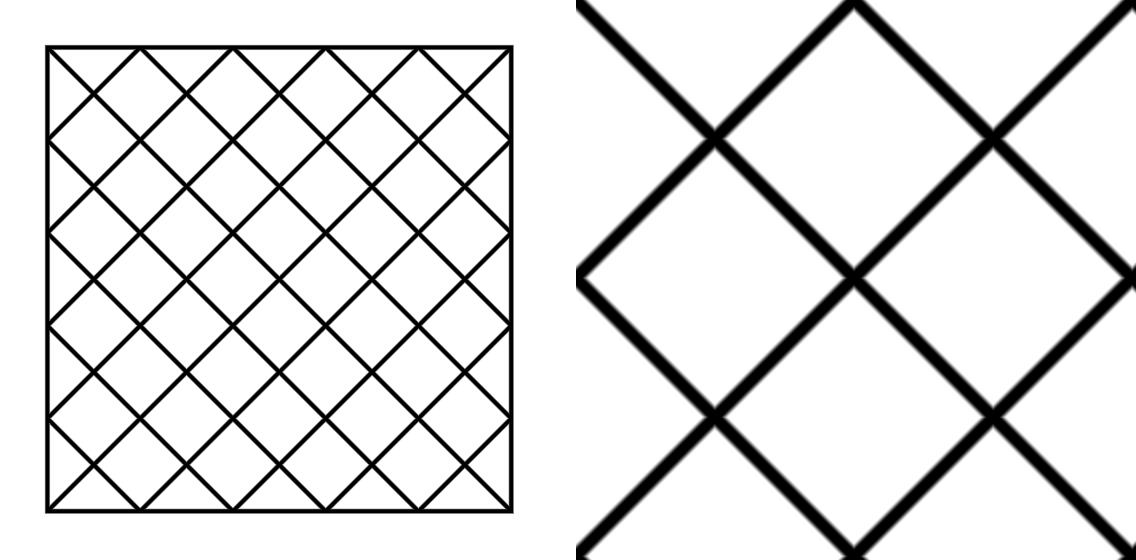
Left, the full canvas; right, a detail of the centre.
A three.js fragment shader for this pattern:

```glsl
varying vec2 vUv;

const vec2 CENTER = vec2(0.4988, 0.5012);
const float HALF_SIDE = 0.4141;    // frame center line
const float REPEATS = 5.0;         // diamonds across and down
const float FRAME_WIDTH = 0.0080;
const float LATTICE_WIDTH = 0.0080;
const float SOFTNESS = 0.0018;
const vec3 PAPER = vec3(1.0);
const vec3 INK = vec3(0.0);

// Coverage of a shape from its signed distance
float fill(float dist) {
  return 1.0 - smoothstep(-SOFTNESS, SOFTNESS, dist);
}

// Signed distance to a square around the origin
float squareDistance(vec2 p, float halfSide) {
  vec2 d = abs(p) - halfSide;
  return length(max(d, 0.0)) + min(max(d.x, d.y), 0.0);
}

// Distance to the nearest of both families of diagonals
float latticeDistance(vec2 p) {
  float period = 2.0 * HALF_SIDE / REPEATS;
  vec2 cell = (p + HALF_SIDE) / period;
  vec2 diagonals = vec2(cell.x + cell.y, cell.x - cell.y);
  vec2 offset = abs(fract(diagonals + 0.5) - 0.5);
  return min(offset.x, offset.y) * period * sqrt(0.5);
}

void main() {
  vec2 p = vUv - CENTER;
  float halfFrame = 0.5 * FRAME_WIDTH;

  // Lattice, clipped to the frame
  float lattice = latticeDistance(p) - 0.5 * LATTICE_WIDTH;
  lattice = max(lattice, squareDistance(p, HALF_SIDE));

  // Frame with square corners
  float outer = squareDistance(p, HALF_SIDE + halfFrame);
  float inner = squareDistance(p, HALF_SIDE - halfFrame);
  float frame = max(outer, -inner);

  float ink = fill(min(lattice, frame));
  gl_FragColor = vec4(mix(PAPER, INK, ink), 1.0);
}
```
